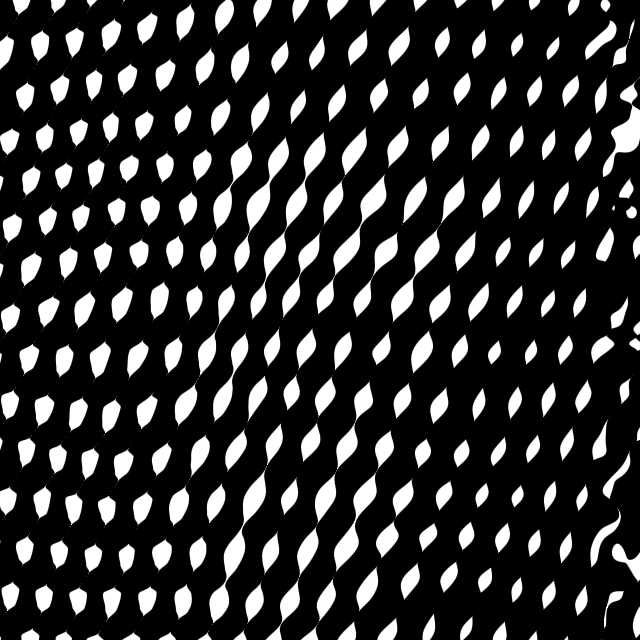
A Shadertoy shader for this pattern:

```glsl
// Slanted lattice of white grains on black, merging into streaks mid-canvas and thinning to the right
const float TAU = 6.2831853;
const vec3 GROUND = vec3(0.0);
const vec3 GRAIN = vec3(1.0);
const float COLUMN_STEP = 0.0568;   // horizontal distance between streak axes
const float SLANT = 0.40;           // horizontal run per unit of height

float hash(vec2 p) {
    return fract(sin(dot(p, vec2(127.1, 311.7))) * 43758.5453);
}

// Smooth value noise in -1..1
float noise(vec2 p) {
    vec2 i = floor(p), f = fract(p);
    f = f * f * (3.0 - 2.0 * f);
    float low = mix(hash(i), hash(i + vec2(1, 0)), f.x);
    float high = mix(hash(i + vec2(0, 1)), hash(i + vec2(1, 1)), f.x);
    return 2.0 * mix(low, high, f.y) - 1.0;
}

vec2 noise2(vec2 p) {
    return vec2(noise(p), noise(p + vec2(37.2, 91.7)));
}

// Lattice phases: x counts streak axes, y counts grains along them
vec2 latticePhase(vec2 p, float ragged) {
    float rowStep = 0.0665 + 0.011 * smoothstep(-0.6, 0.75, p.x);
    vec2 phase = vec2((p.x - SLANT * p.y) / COLUMN_STEP, p.y / rowStep);
    phase += vec2(0.35, 0.28) * noise2(p * 4.0);
    phase += vec2(0.05, 0.07) * noise2(p * 22.0 + 5.0);
    return phase + ragged * vec2(0.45, 0.55) * noise2(p * 21.0 + 60.0);
}

// Half-width of a streak at a phase along it; negative in the gaps
float grainWidth(float along, float neck, float swell, float blunt) {
    float pointed = neck + swell * cos(TAU * along);
    float boxy = 0.24 * smoothstep(0.0, 0.15, pointed);
    float wedge = 1.0 + 0.3 * blunt * sin(TAU * along);
    return mix(pointed, boxy, blunt) * wedge;
}

// Signed field, positive inside the grains
float grainField(vec2 p) {
    float ragged = smoothstep(0.91, 0.97, p.x);
    float blunt = 0.75 * (1.0 - smoothstep(0.15, 0.5, p.x));
    float thin = smoothstep(0.55, 0.85, p.x);
    float streaky = smoothstep(0.2, 0.42, p.x) * (1.0 - thin);
    vec2 phase = latticePhase(p, ragged);

    // Broad and grain-sized variation of the necks
    float neck = 0.075 + 0.035 * streaky - 0.04 * thin + 0.06 * ragged;
    neck += (0.012 + 0.03 * streaky + 0.012 * thin) * noise(p * 7.0 + 13.0);
    neck += (0.02 + 0.03 * streaky + 0.02 * thin) * noise(phase * 0.9 + 8.0);
    float swell = 0.145 - 0.015 * streaky - 0.01 * thin;

    // Swaying the axis stands the blunt grains upright
    float sway = mix(0.08, 0.45, blunt / 0.75) * sin(TAU * phase.y) / TAU;
    float across = abs(fract(phase.x + sway) - 0.5);
    return grainWidth(phase.y, neck, swell, blunt) - across;
}

void mainImage(out vec4 fragColor, in vec2 fragCoord) {
    vec2 p = fragCoord / iResolution.xy;
    float field = grainField(p);
    float edge = max(fwidth(field), 1e-4) * 0.6;
    float cover = smoothstep(-edge, edge, field);
    fragColor = vec4(mix(GROUND, GRAIN, cover), 1.0);
}
```
